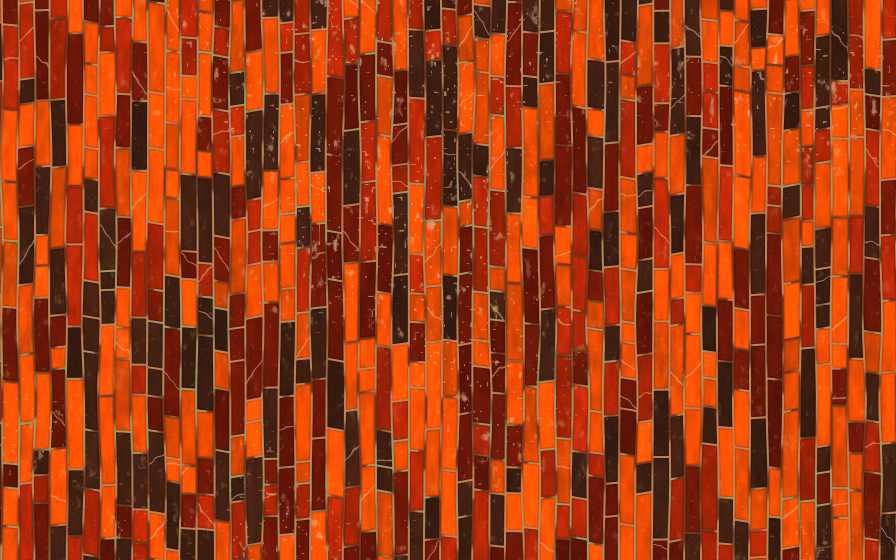
Give the GLSL for this texture, as a WebGL 1 fragment shader.

```glsl
precision highp float;
// Worn mosaic wall of narrow upright tiles in orange, red and brown with thin pale grout.
uniform vec2 u_resolution;

const float COLUMNS = 34.4;      // per canvas height: 55 across a 1.6:1 canvas
const float ROWS = 8.0;          // tile pitches per canvas height
const float GROUT_HALF = 0.0018;
const float CORNER = 0.0035;

const vec3 ORANGE = vec3(0.97, 0.31, 0.02);
const vec3 RED = vec3(0.70, 0.15, 0.03);
const vec3 MAROON = vec3(0.42, 0.09, 0.03);
const vec3 BROWN = vec3(0.25, 0.12, 0.07);
const vec3 GROUT_TAN = vec3(0.74, 0.51, 0.33);
const vec3 GROUT_GREEN = vec3(0.60, 0.60, 0.40);
const vec3 GROUT_DARK = vec3(0.38, 0.17, 0.08);
const vec3 CHALK = vec3(0.87, 0.72, 0.57);

float hash(vec2 p) {
  vec3 q = fract(vec3(p.xyx) * 0.1031);
  q += dot(q, q.yzx + 33.33);
  return fract((q.x + q.y) * q.z);
}

float noise(vec2 p) {
  vec2 i = floor(p), f = fract(p);
  f = f * f * (3.0 - 2.0 * f);
  vec2 e = vec2(1.0, 0.0);
  return mix(mix(hash(i), hash(i + e.xy), f.x),
             mix(hash(i + e.yx), hash(i + e.xx), f.x), f.y);
}

float fbm(vec2 p) {
  float sum = 0.0, amp = 0.5;
  for (int i = 0; i < 4; i++) {
    sum += amp * noise(p);
    p = p * 2.03 + 17.3;
    amp *= 0.5;
  }
  return sum;
}

// Wavering left side of a column, in column units.
float columnEdge(float column, float y) {
  return column + 0.2 * noise(vec2(column * 7.0 + 3.0, y * 7.0));
}

// Uneven lower joint of a tile, in row units.
float rowEdge(float column, float row) {
  return row + 0.38 * hash(vec2(column + 11.0, row + 71.0));
}

float roundedBox(vec2 p, vec2 low, vec2 high, float radius) {
  vec2 q = abs(p - 0.5 * (low + high)) - 0.5 * (high - low) + radius;
  return length(max(q, 0.0)) + min(max(q.x, q.y), 0.0) - radius;
}

vec3 glaze(float pick, float shade) {
  vec3 color = pick < 0.37 ? ORANGE : pick < 0.56 ? RED : pick < 0.78 ? MAROON : BROWN;
  return color * mix(0.86, 1.14, shade);
}

// Hairline crack crossing a tile; p is measured from the tile centre.
float crack(vec2 p, vec2 id, float pixel) {
  float slope = 3.0 * (hash(id + 5.7) - 0.5);
  float bend = 0.008 * (noise(p * 90.0 + id) - 0.5);
  float offset = 0.05 * (hash(id + 9.1) - 0.5);
  float d = abs(p.y - slope * p.x - offset - bend) / sqrt(1.0 + slope * slope);
  return step(hash(id + 2.3), 0.15) * (1.0 - smoothstep(0.0004, 0.0004 + pixel, d));
}

vec3 groutColor(vec2 p) {
  vec3 color = mix(GROUT_TAN, GROUT_GREEN, smoothstep(0.45, 0.7, fbm(p * 9.0 + 40.0)));
  return mix(color, GROUT_DARK, 0.85 * smoothstep(0.45, 0.75, noise(p * vec2(45.0, 22.0))));
}

void main() {
  vec2 p = gl_FragCoord.xy / u_resolution.y;
  float pixel = 1.0 / u_resolution.y;

  // Column holding this point
  float x = p.x * COLUMNS;
  float column = floor(x);
  column -= step(x, columnEdge(column, p.y));
  float left = columnEdge(column, p.y), right = columnEdge(column + 1.0, p.y);

  // Tile in the column, with slightly tilted joints
  float tilt = 0.09 * (hash(vec2(column, 31.0)) - 0.5) * (x - column - 0.6);
  float y = p.y * ROWS + 5.0 * hash(vec2(column, 8.0)) + tilt;
  float row = floor(y);
  row -= step(y, rowEdge(column, row));
  float bottom = rowEdge(column, row), top = rowEdge(column, row + 1.0);
  vec2 id = vec2(column + 3.0, row + 20.0);

  // Some tiles are cut in two
  if (hash(id + 60.0) < 0.24) {
    float cut = mix(bottom, top, mix(0.35, 0.65, hash(id + 80.0)));
    if (y < cut) top = cut;
    else { bottom = cut; id += 130.0; }
  }
  vec2 scale = vec2(COLUMNS, ROWS);
  vec2 q = vec2(x, y) / scale, low = vec2(left, bottom) / scale, high = vec2(right, top) / scale;
  float edge = roundedBox(q, low, high, CORNER);

  // Glaze with streaks, mottling and darker rims
  vec3 tile = glaze(hash(id), hash(id + 47.0));
  tile *= 0.82 + 0.36 * fbm(p * vec2(75.0, 28.0) + id * 3.7);
  tile *= mix(0.8, 1.0, smoothstep(0.0, 0.004, -edge - GROUT_HALF));

  // Cracks, chalky scuffs and specks
  float worn = smoothstep(0.42, 0.7, fbm(p * 3.5 + 9.0));
  float scuff = smoothstep(0.62, 0.8, fbm(p * vec2(70.0, 45.0) + 25.0));
  float speck = smoothstep(0.86, 0.96, noise(p * 170.0 + 60.0));
  tile = mix(tile, CHALK, 0.5 * crack(q - 0.5 * (low + high), id, pixel));
  tile = mix(tile, CHALK, clamp(scuff * (0.15 + 0.5 * worn) + speck * (0.12 + 0.5 * worn), 0.0, 0.7));

  float joint = clamp((edge + GROUT_HALF) / pixel + 0.5, 0.0, 1.0);
  gl_FragColor = vec4(mix(tile, groutColor(p), joint), 1.0);
}
```
